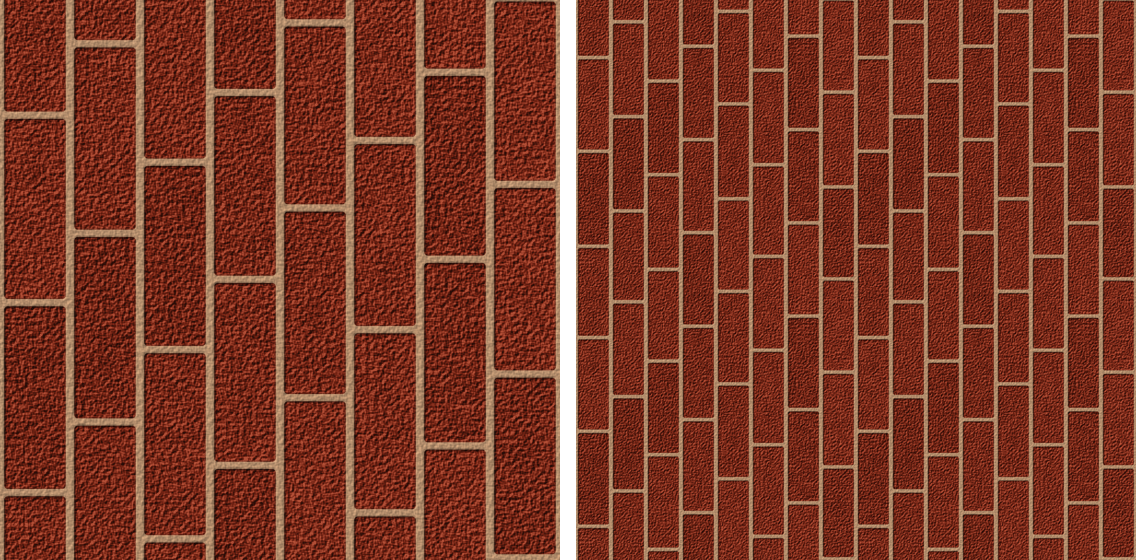
Left, the tile; right, the same tile 2 across and 2 down.
Reproduce this texture procedurally as a Shadertoy shader.

```glsl
#define COLUMNS 8.0
#define ROWS 3.0
#define STAGGER 0.625                 // rise per column, in bricks
#define JITTER 0.017                  // joint shift, in bricks
#define JOINT vec2(0.0152, 0.0130)    // mortar width, upright and level
#define CORNER 0.0065
#define GRAIN 128.0                   // noise cells across the canvas
#define GRAIN_GAIN 2.1
#define LIGHT_DIR vec2(-0.707, 0.707)
#define BRICK vec3(0.45, 0.135, 0.075)
#define BRICK_LIT vec3(0.66, 0.28, 0.19)
#define MORTAR vec3(0.70, 0.55, 0.42)

float hash(vec2 p) {
    vec3 q = fract(p.xyx * 0.1031);
    q += dot(q, q.yzx + 33.33);
    return fract((q.x + q.y) * q.z);
}

// Gradient noise that wraps after "period" cells
float corner(vec2 cell, vec2 offset, float period) {
    float angle = 6.28318 * hash(mod(cell, period) + period);
    return dot(vec2(cos(angle), sin(angle)), offset);
}

float noise(vec2 uv, float period) {
    vec2 p = uv * period, i = floor(p), f = p - i;
    vec2 w = f * f * f * (f * (f * 6.0 - 15.0) + 10.0);
    vec2 e = vec2(0.0, 1.0);
    float low = mix(corner(i, f, period), corner(i + e.yx, f - e.yx, period), w.x);
    float high = mix(corner(i + e, f - e, period), corner(i + 1.0, f - 1.0, period), w.x);
    return mix(low, high, w.y);
}

float grainHeight(vec2 uv) {
    return noise(uv, GRAIN) + 0.55 * noise(uv, GRAIN * 2.0);
}

// Height of the joint below a brick, in bricks
float jointAt(float column, float row) {
    return row + JITTER * (2.0 * hash(vec2(column, mod(row, ROWS)) + 7.0) - 1.0);
}

// Signed distance to the brick edge, negative inside
float brickDistance(vec2 uv, out vec2 id) {
    uv = fract(uv);
    float column = floor(uv.x * COLUMNS);
    float v = uv.y * ROWS + STAGGER * (column + 1.0);
    float row = floor(v);
    if (v < jointAt(column, row)) row -= 1.0;
    else if (v > jointAt(column, row + 1.0)) row += 1.0;
    id = vec2(column, mod(row, ROWS));

    float bottom = jointAt(column, row), top = jointAt(column, row + 1.0);
    vec2 local = vec2((fract(uv.x * COLUMNS) - 0.5) / COLUMNS, (v - 0.5 * (bottom + top)) / ROWS);
    vec2 halfSize = 0.5 * (vec2(1.0 / COLUMNS, (top - bottom) / ROWS) - JOINT);
    vec2 q = abs(local) - halfSize + CORNER;
    return length(max(q, 0.0)) + min(max(q.x, q.y), 0.0) - CORNER;
}

void mainImage(out vec4 fragColor, in vec2 fragCoord) {
    vec2 uv = fragCoord / iResolution.xy;
    vec2 id, unused;
    float d = brickDistance(uv, id);

    // Relief: slope of the grain and of the bevel towards the light
    vec2 stepUv = LIGHT_DIR * 0.0016;
    float grain = GRAIN_GAIN * (grainHeight(uv - stepUv) - grainHeight(uv + stepUv));
    float slope = (brickDistance(uv + stepUv, unused) - brickDistance(uv - stepUv, unused)) / 0.0032;
    slope = clamp(slope, -1.0, 1.0);

    // Brick: grain, soft mottling and a tone of its own
    float tone = grain + 0.3 * noise(uv, 24.0) + 0.3 * noise(uv, 64.0);
    tone += 0.24 * (hash(id + 31.0) - 0.5);
    tone -= 0.5 * slope * smoothstep(-0.009, 0.0, d);
    vec3 brick = mix(BRICK, BRICK_LIT, clamp(tone, 0.0, 1.2));
    brick *= 1.0 - 0.5 * clamp(-tone, 0.0, 1.3);
    float rim = smoothstep(-0.0045, 0.0, d);
    brick *= 1.0 - rim * (0.25 + 0.4 * max(slope, 0.0));

    // Mortar: rounded strip with fainter grain
    float edge = 1.0 - smoothstep(0.0, 0.005, d);
    vec3 mortar = MORTAR * (1.0 + 0.13 * clamp(grain, -1.5, 1.5) - 0.16 * slope * edge - 0.08 * edge);

    float blur = max(0.0009, 0.75 / iResolution.y);
    fragColor = vec4(mix(brick, mortar, smoothstep(-blur, blur, d)), 1.0);
}
```
